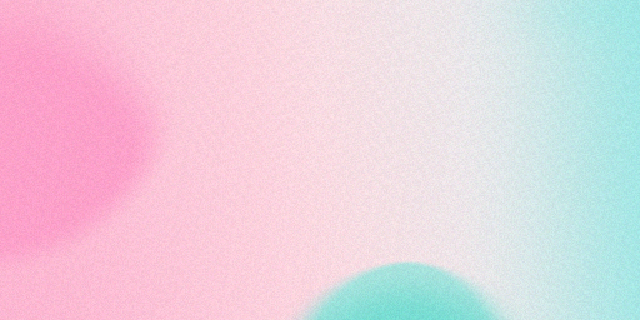
This background is drawn by a Shadertoy shader. Its source:

```glsl
#define ROSE vec3(0.99, 0.715, 0.82)
#define BLUSH vec3(0.985, 0.85, 0.88)
#define MIST vec3(0.925, 0.908, 0.917)
#define AQUA vec3(0.60, 0.905, 0.895)
#define ORCHID vec3(0.99, 0.63, 0.79)
#define FOAM vec3(0.66, 0.89, 0.87)
#define TEAL vec3(0.47, 0.865, 0.825)
#define SLANT 0.16
#define GRAIN 0.082
#define GRAIN_ROWS 256.0

float hash(vec2 p) {
    return fract(sin(dot(p, vec2(12.9898, 78.233))) * 43758.5453);
}

// Normalised radius of a superellipse: 1.0 on its rim
float blobRadius(vec2 p, vec2 radii, float power) {
    vec2 q = pow(abs(p) / radii, vec2(power));
    return pow(q.x + q.y, 1.0 / power);
}

// Filled blob whose rim fades inwards over a given softness
float blobMask(float radius, float softness) {
    return 1.0 - smoothstep(1.03 - softness, 1.03, radius);
}

// Slanted wash from rose through mist to aqua
vec3 backdrop(vec2 p) {
    float x = p.x + SLANT * (p.y - 0.5);
    vec3 color = mix(ROSE, BLUSH, smoothstep(-0.1, 1.18, x));
    color = mix(color, MIST, smoothstep(0.8, 1.58, x));
    color = mix(color, AQUA, smoothstep(1.38, 2.18, p.x + 0.04 * (p.y - 0.5)));

    // Faint aqua haze in the upper right corner
    vec2 haze = (p - vec2(1.92, 0.96)) / vec2(0.28, 0.09);
    return mix(color, AQUA, 0.35 * exp(-dot(haze, haze)));
}

void mainImage(out vec4 fragColor, in vec2 fragCoord) {
    vec2 p = fragCoord / iResolution.y;
    p.x *= 2.0 * iResolution.y / iResolution.x;
    vec3 color = backdrop(p);

    // Orchid blob on the left, crisper below and diffuse above
    float orchidRadius = blobRadius(p - vec2(0.0, 0.635), vec2(0.56, 0.49), 1.7);
    float orchidSoftness = mix(0.24, 0.8, smoothstep(0.45, 1.0, p.y));
    color = mix(color, ORCHID, blobMask(orchidRadius, orchidSoftness));

    // Teal dome at the bottom, crisp at its crown and softest on its right
    vec2 dome = p - vec2(1.276, -0.133);
    float domeRadius = blobRadius(dome, vec2(0.475, 0.3125), 1.75);
    float domeSoftness = 0.06 + mix(3.0, 4.8, step(0.0, dome.x)) * dome.x * dome.x;
    vec3 domeColor = mix(TEAL, FOAM, smoothstep(0.45, 1.0, domeRadius));
    color = mix(color, domeColor, blobMask(domeRadius, domeSoftness));

    // Fine film grain, part grey and part coloured
    vec2 cell = floor(p * GRAIN_ROWS);
    vec3 tint = vec3(hash(cell + 17.3), hash(cell + 41.7), hash(cell + 73.1));
    vec3 grain = mix(vec3(hash(cell)), tint, 0.45) - 0.5;
    fragColor = vec4(clamp(color + GRAIN * grain, 0.0, 1.0), 1.0);
}
```
